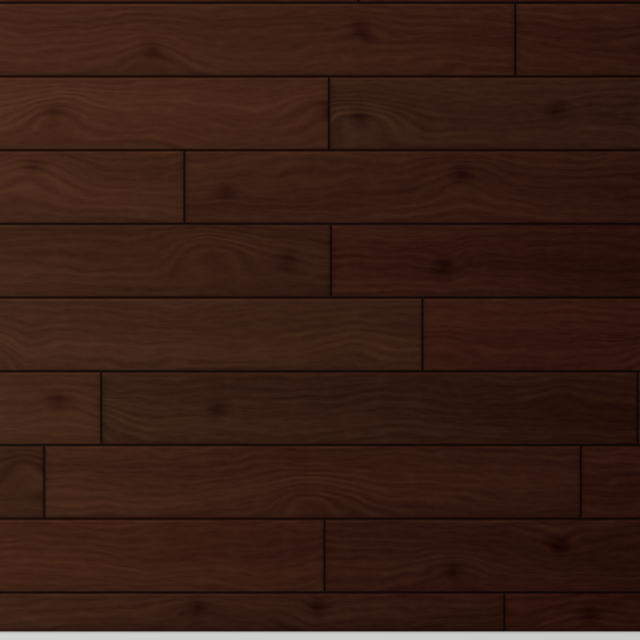
This texture is drawn by a Shadertoy shader. Its source:

```glsl
#define ROW_PITCH 0.1152
#define TOP_GAP 0.004
#define PLANK_LENGTH 0.8385
#define SEAM_WIDTH 0.0032
#define SKIRTING_HEIGHT 0.0135
#define GRAIN_LINES 50.0
#define GRAIN_STRENGTH 0.13
#define DARK_WOOD vec3(0.13, 0.05, 0.03)
#define LIGHT_WOOD vec3(0.30, 0.19, 0.13)
#define SEAM_COLOUR vec3(0.065, 0.028, 0.018)
#define SKIRTING_LIT vec3(0.82, 0.83, 0.81)
#define SKIRTING_SHADE vec3(0.69, 0.71, 0.68)

// Position of one end joint in each row, from the top down
const float JOINTS[10] = float[10](0.560, 0.805, 0.514, 0.288, 0.517,
                                   0.660, 0.158, 0.069, 0.507, 0.788);

vec2 hash2(vec2 p) {
    return fract(sin(vec2(dot(p, vec2(127.1, 311.7)),
                          dot(p, vec2(269.5, 183.3)))) * 4375.85);
}

// Cellular noise: distance to the nearest scattered point
float cellular(vec2 p) {
    vec2 cell = floor(p);
    float nearest = 4.0;
    for (int j = -1; j <= 1; j++)
        for (int i = -1; i <= 1; i++) {
            vec2 c = cell + vec2(i, j);
            vec2 d = c + hash2(c) - p;
            nearest = min(nearest, dot(d, d));
        }
    return sqrt(nearest);
}

// Layered sines that bend the grain, each layer turned and finer
float waves(vec2 p) {
    float sum = 0.0, amplitude = 0.5;
    for (int i = 0; i < 5; i++) {
        sum += amplitude * sin(p.x + 1.7 * sin(p.y + float(i)));
        p = mat2(1.4, 1.1, -1.1, 1.4) * p + 2.3;
        amplitude *= 0.56;
    }
    return sum;
}

// Knots along a plank: x lifts the grain into rings, y is the dark core
vec2 knots(vec2 p, float seed) {
    float cell = floor(p.x * 5.0);
    vec2 result = vec2(0.0);
    for (int i = -1; i <= 1; i++) {
        vec2 id = vec2(cell + float(i), seed);
        vec2 h = hash2(id), kind = hash2(id + 37.0);
        vec2 centre = vec2((id.x + 0.15 + 0.7 * h.x) / 5.0, 0.2 + 0.6 * h.y);
        vec2 d = p - centre;
        d.x /= mix(0.025, 0.08, kind.x);
        d.y /= mix(0.22, 0.40, kind.y);
        float present = smoothstep(0.2, 0.5, kind.y);
        result.x += (kind.x - 0.25) * present * exp(-dot(d, d));
        vec2 core = (p - centre) / vec2(0.016, 0.12);
        result.y += step(0.55, kind.y) * exp(-dot(core, core));
    }
    return result;
}

void mainImage(out vec4 fragColor, in vec2 fragCoord) {
    vec2 uv = fragCoord / iResolution.xy;
    float pixel = 1.0 / iResolution.y;

    // Plank layout
    float depth = (1.0 - uv.y - TOP_GAP) / ROW_PITCH;
    float row = floor(depth);
    float across = fract(depth);
    float along = (uv.x - JOINTS[clamp(int(row) + 1, 0, 9)]) / PLANK_LENGTH;
    vec2 plank = vec2(floor(along), row);
    vec2 tint = hash2(plank + 11.0);
    float seed = row * 7.0 + plank.x * 3.0 + 5.0;

    // Flowing grain bent round the knots
    vec2 local = vec2(uv.x, across);
    float bend = waves(vec2(uv.x * 9.0, across * 2.2) + seed * 4.1);
    vec2 warped = local + vec2(0.010, 0.05) * bend;
    vec2 knot = knots(warped, seed);
    float field = across + 0.7 * knot.x + 0.11 * bend;
    float patches = waves(vec2(uv.x * 13.0, across * 5.0) + seed * 2.7);
    float lines = sin(field * GRAIN_LINES + 1.5 * patches);
    lines *= 0.35 + 0.35 * patches + 0.5 * min(abs(knot.x), 1.0);

    // Fine fibres and broad streaks
    float fibres = cellular(vec2(uv.x * 22.0, field * 20.0) + seed * 9.0) - 0.45;
    float pores = cellular(vec2(uv.x * 70.0, across * 17.0 + bend) + seed) - 0.45;
    float streaks = waves(vec2(field * 7.0, uv.x * 2.0) + seed * 1.3);

    // Light falls from the upper left
    float tone = 0.70 - 0.52 * uv.x + 0.24 * (uv.y - 0.5);
    tone += 0.22 * (tint.x - 0.5);
    tone += GRAIN_STRENGTH * (lines + 1.3 * fibres + 0.8 * pores + 0.8 * streaks);
    tone -= 0.32 * knot.y;
    vec3 colour = mix(DARK_WOOD, LIGHT_WOOD, clamp(tone, -0.3, 1.25));
    colour *= mix(vec3(1.06, 0.95, 0.93), vec3(0.98, 1.03, 1.0), tint.y);

    // Bevels and dark seams
    float end = fract(along);
    float rowEdge = min(across, 1.0 - across) * ROW_PITCH;
    float endEdge = min(end, 1.0 - end) * PLANK_LENGTH;
    float edge = min(rowEdge, endEdge);
    colour *= 1.0 - 0.22 * exp(-edge / 0.004);
    float rim = smoothstep(0.0025, 0.0, abs(across * ROW_PITCH - 0.0042));
    colour *= 1.0 + 0.2 * rim;
    float seam = 1.0 - smoothstep(-pixel, pixel, edge - 0.5 * SEAM_WIDTH);
    colour = mix(colour, SEAM_COLOUR * (1.15 - 0.5 * uv.x), 0.85 * seam);

    // Pale skirting with a contact shadow above it
    float above = uv.y - SKIRTING_HEIGHT;
    colour *= 1.0 - 0.4 * exp(-max(above, 0.0) / 0.004);
    float lit = smoothstep(0.0, -0.005, above) * (1.0 - 0.25 * uv.x);
    vec3 skirting = mix(SKIRTING_SHADE, SKIRTING_LIT, lit);
    colour = mix(skirting, colour, smoothstep(-pixel, pixel, above));

    fragColor = vec4(clamp(colour, 0.0, 1.0), 1.0);
}
```
